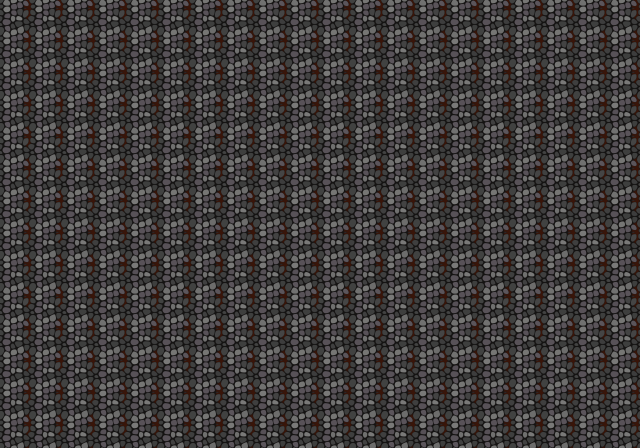
A WebGL 2 fragment shader for this pattern:

```glsl
#version 300 es
precision highp float;
// Cobbles: a 20 x 14 grid of identical tiles of rounded grey and mauve stones.
// Each tile is a wrapped, weighted Voronoi diagram in staggered columns; the cell
// borders are softened into outlines, with dark mortar and slivers of rust between.

uniform vec2 u_resolution;
out vec4 fragColor;

const vec2 REPEATS = vec2(20.0, 14.0);
const float STONES = 5.0;           // columns and rows of stones per tile
const vec2 TILE_SHIFT = vec2(0.4);  // puts the big stone at the tile corner
const float STAGGER = 0.4;          // rise per column; five columns make two rows
const float JITTER = 0.5;
const float SIZE_SPREAD = 0.42;
const float BIG_STONE = 0.45;
const float ROUNDING = 9.5;         // higher gives sharper corners
const float GAP_MIN = 0.015;        // half gap width, in stones
const float GAP_MAX = 0.08;
const float RUST_GAP = 0.05;        // extra gap width in the rust
const float RIM = 0.06;
const vec2 RUST_CENTRE = vec2(0.95, 0.81);
const vec2 RUST_RADIUS = vec2(0.15, 0.42);
const float COLUMN_TONE = 0.33;     // how far tone follows the column
const int SAMPLES = 2;              // supersampling per axis
const float TAU = 6.2831853;

const vec3 MORTAR = vec3(0.080, 0.073, 0.071);
const vec3 RUST = vec3(0.225, 0.083, 0.035);
const vec3 DARK_STONE = vec3(0.255, 0.257, 0.255);
const vec3 MAUVE_STONE = vec3(0.345, 0.322, 0.345);
const vec3 LIGHT_STONE = vec3(0.450, 0.450, 0.445);

// Three random values for a wrapped stone index
vec3 hash3(vec2 id) {
    uvec3 h = uvec3(uint(id.x) + 11u, uint(id.y) + 37u, 71u) * 1664525u + 1013904223u;
    h.x += h.y * h.z; h.y += h.z * h.x; h.z += h.x * h.y;
    h ^= h >> 16u;
    h.x += h.y * h.z; h.y += h.z * h.x; h.z += h.x * h.y;
    return vec3(h >> 8u) / 16777216.0;
}

// Stone centre in xy, weight in z
vec3 stoneSite(vec2 cell) {
    vec2 id = mod(cell, STONES);
    vec3 h = hash3(id);
    vec2 centre = cell + 0.5 + vec2(0.0, fract(id.x * STAGGER + 0.01));
    if (id == vec2(0.0)) return vec3(centre, BIG_STONE);
    return vec3(centre + (h.xy - 0.5) * JITTER, (h.z - 0.5) * SIZE_SPREAD);
}

float powerDistance(vec2 p, vec3 site) {
    vec2 d = p - site.xy;
    return dot(d, d) - site.z;
}

// Random tones, darker in the column of the big stone
vec3 stoneColor(vec2 cell) {
    vec2 id = mod(cell, STONES);
    if (id == vec2(0.0)) return DARK_STONE;
    vec3 h = hash3(id + 19.0);
    float column = 0.5 - 0.5 * cos(TAU * id.x / STONES);
    float tone = mix(h.x, column, COLUMN_TONE) + 0.08 * cos(TAU * (id.y / STONES - 0.8));
    vec3 color = tone < 0.48 ? DARK_STONE : tone < 0.71 ? MAUVE_STONE : LIGHT_STONE;
    return color * (0.93 + 0.14 * h.y);
}

vec3 cobbles(vec2 p, float pixel) {
    vec2 base = floor(p);

    // Owning stone
    float best = 1e5;
    vec2 owner = base;
    for (int y = -2; y <= 2; y++)
    for (int x = -2; x <= 2; x++) {
        vec2 cell = base + vec2(x, y);
        float d = powerDistance(p, stoneSite(cell));
        if (d < best) { best = d; owner = cell; }
    }

    // Smooth minimum of the distances to its borders
    vec3 site = stoneSite(owner);
    float sum = 0.0;
    for (int y = -2; y <= 2; y++)
    for (int x = -2; x <= 2; x++) {
        vec2 cell = base + vec2(x, y);
        if (cell == owner) continue;
        vec3 other = stoneSite(cell);
        float border = (powerDistance(p, other) - best) / (2.0 * distance(other.xy, site.xy));
        sum += exp(-ROUNDING * border);
    }
    float inside = -log(sum) / ROUNDING;

    // Rust streak, wrapped around the tile
    vec2 away = abs(fract(p / STONES - RUST_CENTRE + 0.5) - 0.5);
    float rust = 1.0 - smoothstep(0.6, 1.0, length(away / RUST_RADIUS));

    // Mortar, then the stone with its darker rim
    float gap = mix(GAP_MIN, GAP_MAX, hash3(mod(owner, STONES) + 43.0).x);
    float edge = inside - gap - RUST_GAP * rust;
    float soft = 0.5 * pixel;
    float rustFill = rust * (1.0 - smoothstep(-0.03 - soft, -0.01 + soft, edge));
    vec3 ground = mix(MORTAR, RUST, rustFill);
    vec3 stone = stoneColor(owner) * mix(0.72, 1.0, smoothstep(0.0, RIM, edge));
    return mix(ground, stone, smoothstep(-soft, soft, edge));
}

void main() {
    vec2 scale = REPEATS * STONES / u_resolution;
    float pixel = scale.y / float(SAMPLES);
    vec3 color = vec3(0.0);
    for (int y = 0; y < SAMPLES; y++)
    for (int x = 0; x < SAMPLES; x++) {
        vec2 offset = (vec2(x, y) + 0.5) / float(SAMPLES) - 0.5;
        color += cobbles((gl_FragCoord.xy + offset) * scale + TILE_SHIFT, pixel);
    }
    fragColor = vec4(color / float(SAMPLES * SAMPLES), 1.0);
}
```
